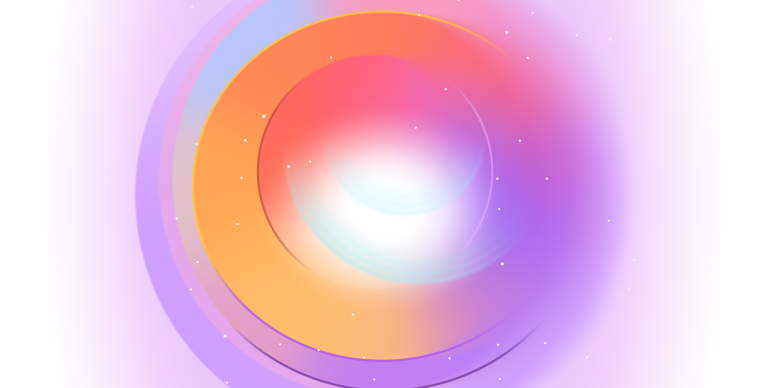
Reproduce this background procedurally as a Shadertoy shader.

```glsl
// Luminous overlapping discs on a lilac halo: each disc blends a few colour
// anchors with Gaussian weights, crisp on the left and dissolving on the right.
// Thin rims, cyan crescents and hashed sparkles finish the surface.

#define OUTER_RADIUS 0.626
#define RING_RADIUS 0.548
#define MAIN_RADII vec2(0.487, 0.450)
#define INNER_RADIUS 0.302
#define CORE_RADII vec2(0.29, 0.25)
#define RIGHT_BLUR 0.11
#define STAR_GRID 9.0
#define STAR_DENSITY 0.32

const vec3 WHITE = vec3(1.0);
const vec3 LILAC = vec3(0.93, 0.78, 0.99);
const vec3 VIOLET = vec3(0.79, 0.59, 1.0);
const vec3 CYAN = vec3(0.64, 0.93, 0.99);

// Disc coverage; its edge widens towards the right.
float disc(vec2 q, float radius, float blur) {
    float d = length(q);
    float side = smoothstep(0.1, 0.95, q.x / max(d, 1e-4));
    float soft = mix(0.004, blur, side);
    return 1.0 - smoothstep(radius - soft, radius + soft, d);
}

// Thin antialiased circle line.
float rim(vec2 q, float radius, float width) {
    float aa = 1.0 / iResolution.y;
    return 1.0 - smoothstep(width, width + 1.5 * aa, abs(length(q) - radius));
}

// Adds one Gaussian colour anchor to a weighted sum.
void anchor(inout vec4 sum, vec2 p, vec2 at, vec3 color) {
    vec2 d = p - at;
    sum += vec4(color, 1.0) * (exp(-dot(d, d) * 28.0) + 1e-5);
}

vec3 ringColor(vec2 p) {
    vec4 s = vec4(0.0);
    anchor(s, p, vec2(-0.40, 0.38), vec3(0.70, 0.79, 1.00));
    anchor(s, p, vec2(-0.53, 0.00), vec3(0.89, 0.77, 0.78));
    anchor(s, p, vec2(-0.37, -0.33), vec3(0.89, 0.62, 0.76));
    anchor(s, p, vec2(0.00, -0.48), vec3(0.75, 0.48, 0.95));
    anchor(s, p, vec2(0.36, -0.34), vec3(0.70, 0.48, 0.99));
    anchor(s, p, vec2(0.54, 0.00), vec3(0.74, 0.47, 0.97));
    anchor(s, p, vec2(0.40, 0.34), vec3(0.93, 0.55, 0.82));
    anchor(s, p, vec2(0.10, 0.50), vec3(0.98, 0.60, 0.72));
    return s.rgb / s.a;
}

vec3 mainColor(vec2 p) {
    vec4 s = vec4(0.0);
    anchor(s, p, vec2(-0.42, 0.00), vec3(1.00, 0.65, 0.33));
    anchor(s, p, vec2(-0.25, 0.33), vec3(1.00, 0.53, 0.34));
    anchor(s, p, vec2(0.00, 0.42), vec3(1.00, 0.49, 0.36));
    anchor(s, p, vec2(0.27, 0.33), vec3(0.99, 0.41, 0.51));
    anchor(s, p, vec2(0.46, 0.12), vec3(0.86, 0.36, 0.72));
    anchor(s, p, vec2(0.36, -0.05), vec3(0.61, 0.40, 0.99));
    anchor(s, p, vec2(0.27, -0.32), vec3(0.80, 0.51, 0.84));
    anchor(s, p, vec2(-0.03, -0.38), vec3(1.00, 0.74, 0.47));
    anchor(s, p, vec2(-0.28, -0.28), vec3(1.00, 0.74, 0.41));
    return s.rgb / s.a;
}

vec3 innerColor(vec2 p) {
    vec4 s = vec4(0.0);
    anchor(s, p, vec2(-0.30, 0.12), vec3(1.00, 0.43, 0.35));
    anchor(s, p, vec2(-0.10, 0.31), vec3(1.00, 0.38, 0.37));
    anchor(s, p, vec2(0.07, 0.25), vec3(1.00, 0.41, 0.70));
    anchor(s, p, vec2(0.28, 0.12), vec3(0.67, 0.44, 0.98));
    anchor(s, p, vec2(0.32, -0.08), vec3(0.62, 0.45, 1.00));
    anchor(s, p, vec2(-0.15, -0.24), vec3(1.00, 0.80, 0.62));
    anchor(s, p, vec2(0.12, -0.27), vec3(0.93, 0.78, 0.90));
    return s.rgb / s.a;
}

// Cyan crescent: sharp lower edge with fainter echoes inside.
float crescent(vec2 q, float radius) {
    float glow = 0.0;
    for (int i = 0; i < 3; i++) {
        float k = float(i);
        float inside = radius - k * 0.022 - length(q);
        glow += smoothstep(-0.012, 0.003, inside) * exp(-max(inside, 0.0) * 45.0) / (1.0 + k);
    }
    return glow * smoothstep(0.1, 0.85, -q.y / radius + 0.2);
}

vec3 hash3(vec2 c) {
    vec3 h = fract(c.xyx * vec3(0.1031, 0.1030, 0.0973));
    h += dot(h, h.yxz + 33.33);
    return fract((h.xxy + h.yzz) * h.zyx);
}

float stars(vec2 p) {
    vec2 cell = floor(p * STAR_GRID);
    vec3 h = hash3(cell + 40.0);
    vec2 at = (cell + 0.15 + 0.7 * h.xy) / STAR_GRID;
    float keep = step(h.z, STAR_DENSITY);
    float size = mix(0.0018, 0.0045, pow(1.0 - h.z / STAR_DENSITY, 6.0) * keep);
    return keep * (1.0 - smoothstep(size * 0.5, size + 1.0 / iResolution.y, length(p - at)));
}

void mainImage(out vec4 fragColor, in vec2 fragCoord) {
    vec2 p = (fragCoord - 0.5 * iResolution.xy) / iResolution.y;

    // Halo and outer veil
    vec3 col = mix(LILAC, WHITE, smoothstep(0.52, 0.92, length(p * vec2(1.0, 0.55))));
    float veil = mix(0.25, 0.85, smoothstep(0.3, -0.3, p.y + 0.3 * p.x * step(p.x, 0.0)));
    col = mix(col, VIOLET, veil * disc(p - vec2(-0.015, -0.003), OUTER_RADIUS, 0.06));

    // Rose and pastel rings
    col = mix(col, vec3(0.95, 0.68, 0.87), 0.6 * disc(p - vec2(-0.02, 0.035), RING_RADIUS + 0.012, RIGHT_BLUR));
    vec2 ring = p - vec2(0.003, 0.041);
    col = mix(col, ringColor(p), 0.9 * disc(ring, RING_RADIUS, RIGHT_BLUR));
    col = mix(col, vec3(0.42, 0.18, 0.62), 0.7 * rim(ring, RING_RADIUS, 0.001) * smoothstep(-0.36, -0.48, ring.y));

    // Main warm disc with gold and purple rims
    vec2 body = (p - vec2(-0.005, 0.02)) / MAIN_RADII * MAIN_RADII.y;
    col = mix(col, mainColor(p), disc(body, MAIN_RADII.y, RIGHT_BLUR));
    float bodyRim = rim(body, MAIN_RADII.y, 0.001) * smoothstep(0.36, 0.1, body.x);
    vec3 rimColor = mix(vec3(0.69, 0.32, 0.96), vec3(1.0, 0.77, 0.25), smoothstep(-0.35, -0.15, body.y));
    col = mix(col, rimColor, 0.8 * bodyRim);

    // Inner disc, bright core and crescents
    vec2 inner = p - vec2(-0.023, 0.057);
    float fade = smoothstep(-0.30, -0.10, inner.y);
    col = mix(col, innerColor(p), disc(inner, INNER_RADIUS, 0.14) * mix(0.35, 1.0, fade));
    float core = length((p - vec2(0.0, -0.04)) / CORE_RADII);
    col = mix(col, WHITE, 1.0 - smoothstep(0.25, 1.15, core));
    float cool = 0.55 * crescent(p - vec2(0.093, 0.121), 0.348) * smoothstep(0.42, 0.1, p.x);
    cool += 0.28 * crescent(p - vec2(0.054, 0.152), 0.204);
    col = mix(col, CYAN, min(cool, 0.85));
    float innerRim = rim(inner, INNER_RADIUS, 0.0008);
    col = mix(col, vec3(0.72, 0.22, 0.20), 0.6 * innerRim * smoothstep(-0.15, -0.28, inner.x));
    col = mix(col, vec3(0.95, 0.70, 1.0), 0.5 * innerRim * smoothstep(0.18, 0.28, inner.x));

    col = mix(col, WHITE, 0.9 * stars(p) * smoothstep(0.8, 0.6, length(p)));
    fragColor = vec4(col, 1.0);
}
```
